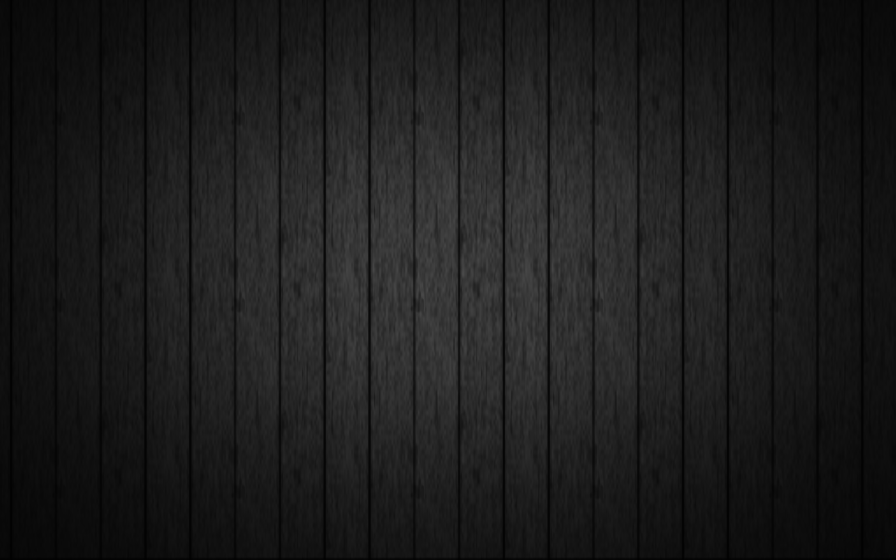
This texture is drawn by a WebGL 2 fragment shader. Its source:

```glsl
#version 300 es
precision highp float;
// Dark vertical wooden planks under a soft central light.
// A tile of four planks repeats over the canvas; wrapped value noise gives
// the grain and cracks, distance to the plank joints gives the grooves.

#define PLANKS 20.0         // planks across the canvas
#define JOINT_OFFSET 0.0124 // first joint, in canvas widths
#define TILE_PLANKS 4.0     // planks before the wood repeats
#define TILE_ROWS 3.0       // repeats of the wood in height
#define PEAK_LIGHT 0.204
#define BASE_LIGHT 0.013
#define LIGHT_CENTER vec2(0.505, 0.53)
#define LIGHT_FALLOFF vec2(1.50, 1.12)
#define GRAIN 0.66
#define CRACK_DEPTH 0.24
#define RING_DEPTH 0.05
#define KNOT_DEPTH 0.30

uniform vec2 u_resolution;
out vec4 fragColor;

float hash(vec2 p) {
    return fract(sin(dot(p, vec2(127.1, 311.7))) * 43758.5453);
}

// Value noise that wraps after `period` cells.
float tileNoise(vec2 tile, vec2 period, float seed) {
    vec2 p = tile * period;
    vec2 cell = floor(p);
    vec2 f = fract(p);
    f = f * f * (3.0 - 2.0 * f);
    vec2 a = mod(cell, period) + seed;
    vec2 b = mod(cell + 1.0, period) + seed;
    return mix(mix(hash(a), hash(vec2(b.x, a.y)), f.x),
               mix(hash(vec2(a.x, b.y)), hash(b), f.x), f.y);
}

// Long fibres with finer pores on top, centred on zero.
float fibres(vec2 tile) {
    float n = 0.16 * tileNoise(tile, vec2(30.0, 2.0), 11.0);
    n += 0.40 * tileNoise(tile, vec2(84.0, 9.0), 23.0);
    n += 0.44 * tileNoise(tile, vec2(102.0, 38.0), 37.0);
    return n - 0.5;
}

// Thin dark cracks: only the darkest parts of a stretched noise.
float cracks(vec2 tile) {
    float n = tileNoise(tile, vec2(72.0, 7.0), 43.0);
    float gaps = tileNoise(tile, vec2(20.0, 9.0), 47.0);
    return smoothstep(0.66, 0.90, n) * smoothstep(0.25, 0.7, gaps);
}

// Stretched contour rings, strongest on the figured plank.
float rings(vec2 tile, float kind) {
    float field = tileNoise(tile, vec2(12.0, 3.0), 51.0)
                + 0.3 * tileNoise(tile, vec2(28.0, 8.0), 67.0);
    float figured = kind == 2.0 ? 1.0 : 0.45;
    return figured * sin(field * 34.0);
}

// Dark ragged knots beside the joints, one on each plank of the tile.
float knots(vec2 tile, float rough) {
    float sum = 0.0;
    for (int i = 0; i < 4; i++) {
        float k = float(i);
        vec2 center = vec2(0.27 + 0.25 * k, fract(0.375 + 0.345 * k));
        vec2 d = abs(fract(tile - center + 0.5) - 0.5);
        float r = length(d / vec2(0.032, 0.09)) + 1.6 * (rough - 0.5);
        float weight = mod(k, 2.0) == 0.0 ? 1.0 : 0.5;
        sum += weight * (1.0 - smoothstep(0.2, 1.0, r));
    }
    return sum;
}

// Groove brightness: a narrow core, a soft shadow and a thin lit lip.
float groove(float across, float pixel) {
    float near = floor(across + 0.5);
    float side = across - near;
    float kind = mod(near, TILE_PLANKS);
    float depth = kind == 1.0 ? 0.50 : (kind == 2.0 ? 0.62 : 0.80);
    float d = abs(side);
    float core = 1.0 - smoothstep(0.008, 0.022 + pixel, d);
    float shadow = exp(-d * d / 0.006);
    float lip = exp(-pow((side - 0.085) / 0.022, 2.0));
    return (1.0 - depth * core) * (1.0 - 0.20 * depth * shadow) + 0.07 * lip;
}

void main() {
    vec2 uv = gl_FragCoord.xy / u_resolution;
    float across = (uv.x - JOINT_OFFSET) * PLANKS;
    float kind = mod(floor(across), TILE_PLANKS);
    vec2 tile = vec2(across / TILE_PLANKS, uv.y * TILE_ROWS);

    // Wood surface
    float rough = tileNoise(tile, vec2(60.0, 26.0), 79.0);
    float blotch = tileNoise(tile, vec2(12.0, 4.0), 91.0) - 0.5;
    float plankTone = kind == 2.0 ? 0.98 : (kind == 0.0 ? 1.02 : 1.06);
    float wood = plankTone + GRAIN * fibres(tile) + 0.08 * blotch;
    wood += RING_DEPTH * rings(tile, kind);
    wood *= 1.0 - CRACK_DEPTH * cracks(tile);
    wood *= 1.0 - KNOT_DEPTH * knots(tile, rough);

    // Joints between planks
    wood *= groove(across, PLANKS / u_resolution.x);

    // Central light and the dark lower rim
    vec2 fromLight = (uv - LIGHT_CENTER) * 2.0;
    float falloff = exp(-dot(LIGHT_FALLOFF, fromLight * fromLight));
    float light = BASE_LIGHT + PEAK_LIGHT * falloff;
    light *= mix(0.3, 1.0, smoothstep(0.001, 0.006, uv.y));

    fragColor = vec4(vec3(max(light * wood + 0.004, 0.0)), 1.0);
}
```
